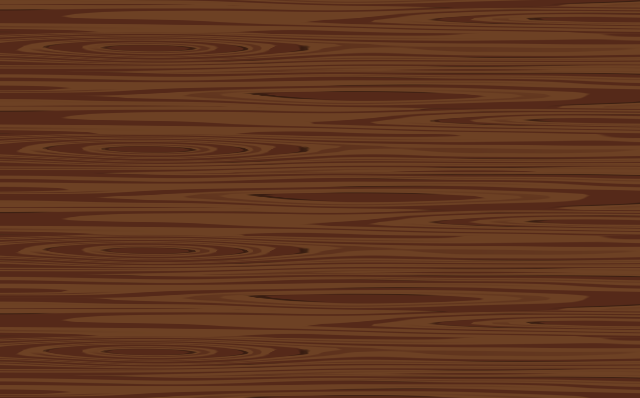
Reproduce this texture procedurally as a Shadertoy shader.

```glsl
// Draws dark brown wood veneer with long horizontal grain, lens shaped knots and cathedral tips.

const vec3 WOOD_COLOR = vec3(0.428, 0.256, 0.140);
const vec3 GRAIN_COLOR = vec3(0.332, 0.160, 0.098);
const vec3 CRACK_COLOR = vec3(0.190, 0.095, 0.055);

// Lengths are in canvas heights.
const float PERIOD = 0.2545;       // height of one repeated veneer strip
const float GRAIN_DENSITY = 54.0;  // grain lines per canvas height
const float TIP_ROUNDNESS = 0.009;
const float GRAIN_WANDER = 1.7;    // irregular spacing, in grain lines
const float WAVE_HEIGHT = 0.014;
const float DUTY_LEFT = 0.42;      // dark share of a grain line
const float DUTY_RIGHT = 0.29;
const float CRACK_WIDTH = 0.10;

// Figures in a strip: centre height, spread, number of nested rings.
const vec3 CATHEDRAL = vec3(0.052, 0.033, 3.0);
const vec3 KNOT = vec3(0.119, 0.031, 3.0);
const vec3 LENS = vec3(0.234, 0.030, 1.05);

float hash(vec2 p) {
    vec3 q = fract(vec3(p.xyx) * 0.1031);
    q += dot(q, q.yzx + 33.33);
    return fract((q.x + q.y) * q.z);
}

// Value noise that repeats vertically after the given number of rows.
float stripNoise(float x, float strip, float rows, float seed) {
    vec2 p = vec2(x, strip * rows);
    vec2 cell = floor(p);
    vec2 f = fract(p);
    f = f * f * (3.0 - 2.0 * f);
    float low = mod(cell.y, rows);
    float high = mod(cell.y + 1.0, rows);
    vec2 a = vec2(cell.x + seed, low + seed);
    vec2 b = vec2(cell.x + seed, high + seed);
    return mix(mix(hash(a), hash(a + vec2(1.0, 0.0)), f.x),
               mix(hash(b), hash(b + vec2(1.0, 0.0)), f.x), f.y);
}

// Vertical distance to the nearest repeat of a centre line.
float stripDistance(float y, float centre) {
    return abs(mod(y - centre + 0.5 * PERIOD, PERIOD) - 0.5 * PERIOD);
}

float bell(float t) {
    return exp(-t * t);
}

// Antialiased line of a given width around a whole phase.
float grainLine(float phase, float width, float blur) {
    float d = abs(fract(phase + 0.5) - 0.5);
    float line = 1.0 - smoothstep(-blur, blur, d - 0.5 * width);
    return mix(line, width, smoothstep(0.35, 0.8, blur));
}

void mainImage(out vec4 fragColor, in vec2 fragCoord) {
    vec2 uv = fragCoord / iResolution.y;
    float x = uv.x;
    float y = 1.0 - uv.y;
    float across = fragCoord.x / iResolution.x;

    // Gentle bending of the grain.
    y += WAVE_HEIGHT * (stripNoise(x * 2.2, y / PERIOD, 4.0, 11.0) - 0.5);
    float strip = y / PERIOD;

    // Each figure lowers the phase along its centre, which nests pointed rings.
    float dCathedral = stripDistance(y, CATHEDRAL.x);
    float dKnot = stripDistance(y, KNOT.x);
    float dLens = stripDistance(y, LENS.x);
    float cathedral = smoothstep(0.72, 1.52, x) * bell(dCathedral / CATHEDRAL.y);
    float knot = bell((x - 0.376) / 0.315) * bell(dKnot / KNOT.y);
    float lens = bell((x - 0.88) / 0.42) * bell(dLens / LENS.y);
    float figure = clamp(cathedral + knot + lens, 0.0, 1.0);

    float d = min(dCathedral, min(dKnot, dLens));
    float phase = GRAIN_DENSITY * (sqrt(d * d + TIP_ROUNDNESS * TIP_ROUNDNESS) - TIP_ROUNDNESS);
    phase -= CATHEDRAL.z * cathedral + KNOT.z * knot + LENS.z * lens;

    // Uneven spacing, calmer inside the figures.
    float wander = stripNoise(x * 0.9, strip, 9.0, 37.0) - 0.5;
    wander += 0.4 * (stripNoise(x * 2.5, strip, 17.0, 71.0) - 0.5);
    phase += GRAIN_WANDER * wander * (1.0 - 0.75 * figure);
    float blur = max(0.7 * fwidth(phase), 0.015);

    // Main bands, with thin secondary lines between them towards the left.
    float duty = mix(DUTY_LEFT, DUTY_RIGHT, across);
    duty += 0.34 * (stripNoise(x * 1.7, strip, 21.0, 5.0) - 0.5) + 0.12 * figure;
    float grain = grainLine(phase, duty, blur);
    float fineGate = smoothstep(0.35, 0.75, stripNoise(x * 1.5, strip, 13.0, 53.0));
    float fine = grainLine(phase + 0.5, 0.16, blur) * fineGate * mix(0.9, 0.35, across);
    grain = max(grain, fine);

    // Near black edges along a few bands.
    float crackGate = smoothstep(0.60, 0.82, stripNoise(x * 3.2, strip, 15.0, 91.0));
    float crack = grainLine(phase - 0.5 * duty, CRACK_WIDTH, blur) * crackGate;

    vec3 color = mix(WOOD_COLOR, GRAIN_COLOR, grain);
    color = mix(color, CRACK_COLOR, 0.8 * crack);
    fragColor = vec4(color, 1.0);
}
```
